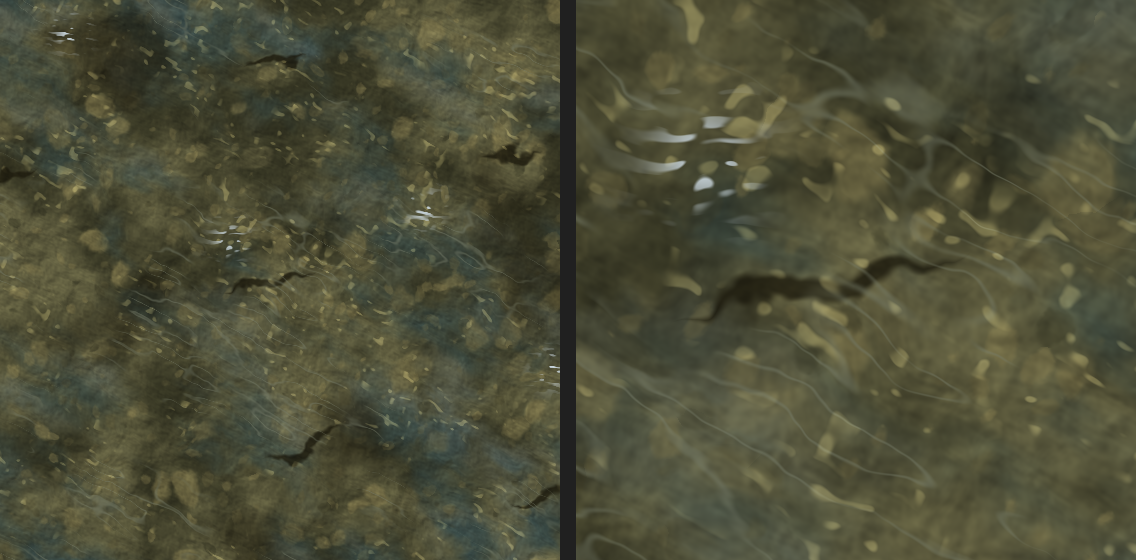
Left: the whole. Right: its middle third, enlarged.
Give the GLSL for this texture, as a three.js fragment shader.

```glsl
varying vec2 vUv;

#define FLOW_ANGLE -0.52
#define RELIEF 1.55
#define STONE_OPACITY 0.62
#define WATER_OPACITY 0.85
#define CRACK_COUNT 6
#define SPARKLE_COUNT 4
#define GRAIN 0.10

const vec3 SHADOW = vec3(0.11, 0.10, 0.05);
const vec3 SILT = vec3(0.20, 0.20, 0.13);
const vec3 SAND = vec3(0.38, 0.37, 0.25);
const vec3 GOLD = vec3(0.53, 0.49, 0.31);
const vec3 TEAL = vec3(0.21, 0.27, 0.25);
const vec3 HAZE = vec3(0.37, 0.39, 0.33);
const vec3 BLUE = vec3(0.17, 0.31, 0.39);
const vec3 GLINT = vec3(0.80, 0.85, 0.88);

float hash(vec2 p) {
  vec3 q = fract(vec3(p.xyx) * 0.1031);
  q += dot(q, q.yzx + 33.33);
  return fract((q.x + q.y) * q.z);
}

vec2 hash2(vec2 p) {
  return vec2(hash(p), hash(p + 57.3));
}

float noise(vec2 p) {
  vec2 i = floor(p), f = fract(p);
  f = f * f * (3.0 - 2.0 * f);
  return mix(mix(hash(i), hash(i + vec2(1, 0)), f.x),
             mix(hash(i + vec2(0, 1)), hash(i + 1.0), f.x), f.y);
}

float fbm(vec2 p) {
  float sum = 0.0, amp = 0.533;
  for (int i = 0; i < 4; i++) {
    sum += amp * noise(p);
    p = p * 2.03 + 17.7;
    amp *= 0.5;
  }
  return sum;
}

// Coordinates along and across an axis at the given angle
vec2 turn(vec2 p, float a) {
  float c = cos(a), s = sin(a);
  return vec2(c * p.x + s * p.y, c * p.y - s * p.x);
}

vec2 warp(vec2 p) {
  return p + 0.03 * (vec2(fbm(p * 13.0), fbm(p * 13.0 + 41.0)) - 0.5);
}

// Rippled surface height
float height(vec2 p) {
  vec2 w = warp(p);
  vec2 f = turn(w, FLOW_ANGLE) + 3.0;
  return 0.6 * fbm(f * vec2(16.0, 38.0)) + 0.4 * fbm(w * 42.0);
}

// Scattered ragged stones: x is coverage, y is brightness
vec2 stones(vec2 p, float scale) {
  vec2 g = p * scale, cell = floor(g), best = vec2(0.0);
  float ragged = 0.5 * (fbm(g * 2.2) - 0.5);
  for (int y = -1; y <= 1; y++)
    for (int x = -1; x <= 1; x++) {
      vec2 id = cell + vec2(x, y) + scale;
      vec2 d = turn(g - (id - scale) - hash2(id), 6.28 * hash(id + 9.1));
      float radius = mix(0.15, 0.55, hash(id + 23.0));
      float dist = length(d * vec2(1.0, 1.35)) + ragged;
      float cover = smoothstep(radius, radius - 0.2, dist) * step(0.45, hash(id + 71.0));
      if (cover > best.x) best = vec2(cover, hash(id + 5.7));
    }
  return best;
}

void main() {
  vec2 p = vUv, w = warp(p);
  vec2 flow = turn(w, FLOW_ANGLE) + 2.0;

  // Silty bed under a patchy film of water
  vec3 color = mix(SILT, SAND, smoothstep(0.25, 0.75, fbm(w * 10.0 + 3.0)));
  float broad = fbm(flow * vec2(2.2, 3.6) + 8.0);
  float patches = fbm(flow * vec2(9.0, 15.0) + 30.0);
  float water = smoothstep(0.40, 0.62, 0.55 * broad + 0.45 * patches);
  vec3 film = mix(TEAL, HAZE, smoothstep(0.38, 0.76, fbm(flow * vec2(8.0, 19.0))));
  color = mix(color, film, water * WATER_OPACITY);
  float sky = smoothstep(0.50, 0.72, broad) * smoothstep(0.40, 0.64, patches);
  color = mix(color, BLUE, 0.7 * sky);

  // Large and small stones
  vec2 large = stones(w, 15.0), small = stones(w + 0.37, 34.0);
  float exposed = STONE_OPACITY * (1.0 - 0.65 * water);
  color = mix(color, mix(SAND * 0.85, GOLD, large.y), large.x * exposed);
  color = mix(color, mix(SILT, GOLD, small.y), small.x * exposed * 0.8);

  // Murky hollows
  float hollow = smoothstep(0.56, 0.76, fbm(w * 4.5 + 60.0));
  color = mix(color, SHADOW, 0.6 * hollow);

  // Dark tapering cracks
  float bend = 0.07 * (fbm(p * 17.0 + 5.0) - 0.5);
  for (int i = 0; i < CRACK_COUNT; i++) {
    vec2 seed = vec2(float(i) * 3.7 + 1.0, 12.0);
    vec2 q = turn(p - hash2(seed), 0.1 + 0.6 * hash(seed + 4.0));
    float along = q.x / mix(0.04, 0.10, hash(seed + 8.0));
    float d = abs(q.y + bend) - 0.010 * (1.0 - along * along);
    color = mix(color, SHADOW, 0.8 * smoothstep(0.004, -0.005, d));
  }

  // Light from the upper left, and fine grain
  float slope = height(p) - height(p + vec2(-0.003, 0.004));
  color *= 1.0 + RELIEF * slope + GRAIN * (noise(p * 230.0) - 0.5);

  // Thin pale ripple lines
  float ridge = 1.0 - abs(2.0 * noise(flow * vec2(13.0, 75.0)) - 1.0);
  float lines = smoothstep(0.86, 1.0, ridge) * smoothstep(0.50, 0.70, fbm(flow * 9.0 + 14.0));
  color = mix(color, HAZE * 1.25, 0.45 * lines);

  // Golden flecks and clustered white sparkles
  float fleck = smoothstep(0.74, 0.92, noise(turn(w, FLOW_ANGLE) * vec2(75.0, 125.0) + 90.0));
  color += GOLD * 0.35 * fleck * smoothstep(0.48, 0.66, fbm(w * 12.0 + 77.0));
  float dash = smoothstep(0.68, 0.86, noise(turn(w, -0.15) * vec2(65.0, 190.0) + 40.0));
  for (int i = 0; i < SPARKLE_COUNT; i++) {
    vec2 d = p - hash2(vec2(float(i) * 5.3 + 2.0, 31.0));
    color = mix(color, GLINT, dash * exp(-1100.0 * dot(d, d)));
  }

  gl_FragColor = vec4(color, 1.0);
}
```
